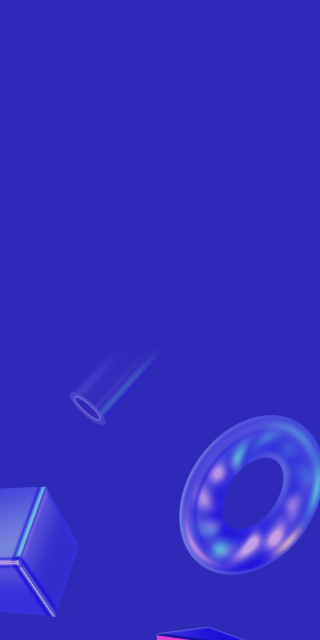
Give the GLSL for this background, as a WebGL 2 fragment shader.

```glsl
#version 300 es
precision highp float;

uniform vec2 u_resolution;
out vec4 outColor;

// Palette
const vec3 BACKDROP = vec3(0.184, 0.160, 0.722);
const vec3 DEEP = vec3(0.11, 0.06, 0.86);
const vec3 BODY = vec3(0.21, 0.19, 0.86);
const vec3 MIST = vec3(0.33, 0.31, 0.85);
const vec3 HAZE = vec3(0.46, 0.52, 0.86);
const vec3 TEAL = vec3(0.38, 0.82, 0.86);
const vec3 LILAC = vec3(0.82, 0.64, 0.90);
const vec3 PEACH = vec3(0.90, 0.72, 0.76);
const vec3 MAGENTA = vec3(0.90, 0.24, 0.82);

// Layout: canvas is 1 wide and 2 high
const vec2 RING_CENTER = vec2(0.786, 0.453);
const vec2 RING_OUTER = vec2(0.271, 0.201);
const vec2 RING_HOLE = vec2(0.125, 0.076);
const vec2 HOLE_SHIFT = vec2(0.004, 0.005);
const float RING_TILT = 0.96;
const float PATCHES = 11.0;
const vec2 TUBE_CENTER = vec2(0.273, 0.724);
const vec2 TUBE_RADII = vec2(0.073, 0.022);
const float TUBE_TILT = -0.735;
const vec2 CUBE_TOP = vec2(0.143, 0.479);
const vec2 CUBE_MID = vec2(0.057, 0.242);
const vec2 CUBE_RIGHT = vec2(0.247, 0.294);
const vec2 CUBE_LOW = vec2(0.172, 0.073);
const vec2 SHARD_LEFT = vec2(0.490, 0.021);
const vec2 SHARD_PEAK = vec2(0.651, 0.042);

float fill(float d) { return clamp(0.5 - d * u_resolution.x, 0.0, 1.0); }

float bell(float x, float width) { return exp(-x * x / (width * width)); }

// Smooth window around one angle, seamless over the full turn
float arc(float angle, float center, float focus) {
    return exp(focus * (cos(angle - center) - 1.0));
}

vec2 turn(vec2 p, float a) {
    return vec2(cos(a) * p.x + sin(a) * p.y, cos(a) * p.y - sin(a) * p.x);
}

float ellipse(vec2 p, vec2 r) {
    float k = length(p / r);
    return k * (k - 1.0) / max(length(p / (r * r)), 0.001);
}

float segment(vec2 p, vec2 a, vec2 b) {
    vec2 e = b - a;
    return length(p - a - e * clamp(dot(p - a, e) / dot(e, e), 0.0, 1.0));
}

float edgeSide(vec2 p, vec2 a, vec2 b) {
    vec2 e = normalize(b - a);
    return dot(p - a, vec2(e.y, -e.x));
}

// Convex, counterclockwise
float quad(vec2 p, vec2 a, vec2 b, vec2 c, vec2 d) {
    return max(max(edgeSide(p, a, b), edgeSide(p, b, c)),
               max(edgeSide(p, c, d), edgeSide(p, d, a)));
}

vec3 drawTube(vec3 col, vec2 p) {
    vec2 q = turn(p - TUBE_CENTER, TUBE_TILT);
    float body = fill(abs(q.x) - 0.066) * smoothstep(-0.01, 0.02, q.y);
    body *= 1.0 - smoothstep(0.79, 0.935, p.y);
    col = mix(col, MIST, body * (0.12 + 0.40 * bell(q.x + 0.048, 0.014)));
    col = mix(col, LILAC, 0.09 * body * bell(q.x - 0.018, 0.006));
    col = mix(col, TEAL, 0.27 * body * bell(q.x - 0.043, 0.010));
    col = mix(col, DEEP, 0.40 * body * bell(q.x - 0.061, 0.008));
    // Open end with a thin lip
    float rim = ellipse(q, TUBE_RADII);
    float bore = ellipse(q, TUBE_RADII * vec2(0.70, 0.58));
    col = mix(col, MIST, 0.60 * fill(rim) * fill(-bore));
    col = mix(col, BACKDROP, 0.6 * fill(bore));
    return mix(col, LILAC, 0.38 * bell(bore, 0.003));
}

vec3 drawRing(vec3 col, vec2 p) {
    vec2 q = turn(p - RING_CENTER, RING_TILT);
    float outer = ellipse(q, RING_OUTER);
    float hole = ellipse(turn(p - RING_CENTER - HOLE_SHIFT, RING_TILT), RING_HOLE);
    float t = clamp(hole / max(hole - outer, 0.001), 0.0, 1.0);
    float a = atan(q.y / RING_OUTER.y, q.x / RING_OUTER.x);
    // Soft glass shading across the section
    vec3 glass = mix(BODY, MIST, 0.9 * bell(t - 0.76, 0.22) * arc(a, 1.2, 0.6));
    glass = mix(glass, DEEP, 0.9 * bell(t - 0.12, 0.20) * arc(a, 2.9, 0.9));
    glass = mix(glass, DEEP, bell(t - 0.86, 0.20) * arc(a, -2.3, 1.6));
    glass = mix(glass, HAZE, 0.6 * bell(t - 0.05, 0.12) * arc(a, -0.5, 1.5));
    // Iridescent patches: sines along the ring, slanted across it
    float ripple = 0.5 + 0.5 * cos(PATCHES * (a + 2.45) + 5.0 * (t - 0.5));
    float lower = bell(t - 0.48 - 0.09 * sin(a * 6.0), 0.20) * arc(a, -2.25, 1.8);
    float inner = bell(t - 0.38 - 0.10 * sin(a * 4.0), 0.20) * arc(a, 1.6, 1.6);
    vec3 lowerTint = mix(TEAL, LILAC, smoothstep(0.25, 0.55, arc(a, -1.9, 2.2)));
    vec3 innerTint = mix(TEAL, LILAC, smoothstep(1.0, 1.6, a));
    glass = mix(glass, lowerTint, min(lower * (0.35 + 1.0 * ripple), 0.95));
    glass = mix(glass, innerTint, min(inner * (0.20 + 0.75 * ripple), 0.85));
    glass = mix(glass, DEEP, 0.5 * bell(t - 0.62, 0.05) * arc(a, 1.9, 2.0));
    // Colored light along the outer rim
    glass = mix(glass, PEACH, 0.9 * bell(t - 0.86, 0.11) * arc(a, -1.8, 30.0));
    glass = mix(glass, TEAL, 0.8 * bell(t - 0.86, 0.12) * arc(a, -1.0, 14.0));
    glass = mix(glass, TEAL, 0.45 * bell(t - 0.78, 0.12) * arc(a, -0.1, 7.0));
    glass = mix(glass, LILAC, 0.8 * bell(t - 0.84, 0.09) * arc(a, 2.85, 8.0));
    glass = mix(glass, HAZE, 0.9 * bell(t - 0.96, 0.05) * arc(a, 2.3, 1.0));
    return mix(col, glass, fill(outer) * fill(-hole));
}

vec3 drawCube(vec3 col, vec2 p) {
    vec2 farTop = vec2(-0.1, 0.470), farMid = vec2(-0.1, 0.240), farLow = vec2(-0.1, 0.095);
    float upper = quad(p, farTop, farMid, CUBE_MID, CUBE_TOP);
    float right = quad(p, CUBE_TOP, CUBE_MID, CUBE_LOW, CUBE_RIGHT);
    float lower = quad(p, farMid, farLow, CUBE_LOW, CUBE_MID);
    float ridge = edgeSide(p, CUBE_MID, CUBE_TOP);
    float keel = segment(p, CUBE_MID, CUBE_LOW);
    float shelf = segment(p, farMid, CUBE_MID);
    vec3 upperCol = mix(HAZE, BODY, smoothstep(0.26, 0.56, p.y - 0.3 * p.x));
    vec3 rightCol = mix(MIST, mix(BODY, BACKDROP, 0.4), smoothstep(0.0, 0.10, ridge));
    col = mix(col, upperCol, fill(upper));
    col = mix(col, rightCol, fill(right));
    col = mix(col, mix(MIST, BODY, smoothstep(0.23, 0.13, p.y)), fill(lower));
    // Beveled edges split the light into cool and warm lines
    float inside = fill(min(upper, min(right, lower)));
    col = mix(col, DEEP, 0.6 * fill(upper) * bell(ridge + 0.018, 0.006));
    col = mix(col, TEAL, 0.85 * fill(upper) * bell(ridge + 0.006, 0.006));
    col = mix(col, LILAC, 0.6 * fill(right) * bell(ridge - 0.004, 0.007));
    col = mix(col, DEEP, 0.9 * inside * bell(keel - 0.013, 0.007));
    col = mix(col, mix(TEAL, PEACH, 0.7), inside * bell(keel, 0.006));
    col = mix(col, DEEP, 0.6 * inside * bell(shelf - 0.012, 0.005));
    col = mix(col, LILAC, inside * bell(shelf, 0.006));
    return mix(col, BODY, 0.8 * fill(right) * bell(right, 0.008));
}

vec3 drawShard(vec3 col, vec2 p) {
    float shape = quad(p, SHARD_LEFT, vec2(0.49, -0.1), vec2(0.93, -0.058), SHARD_PEAK);
    float crease = edgeSide(p, SHARD_LEFT, vec2(0.64, 0.0));
    vec3 face = mix(BODY, DEEP, smoothstep(0.50, 0.70, p.x));
    face = mix(face, MAGENTA, fill(0.006 - crease));
    face = mix(face, DEEP * 0.6, 0.8 * bell(crease - 0.002, 0.004));
    face = mix(face, HAZE, 0.6 * bell(shape, 0.004));
    return mix(col, face, fill(shape));
}

void main() {
    vec2 p = gl_FragCoord.xy / u_resolution * vec2(1.0, 2.0);
    vec3 col = drawRing(drawTube(BACKDROP, p), p);
    outColor = vec4(drawShard(drawCube(col, p), p), 1.0);
}
```
